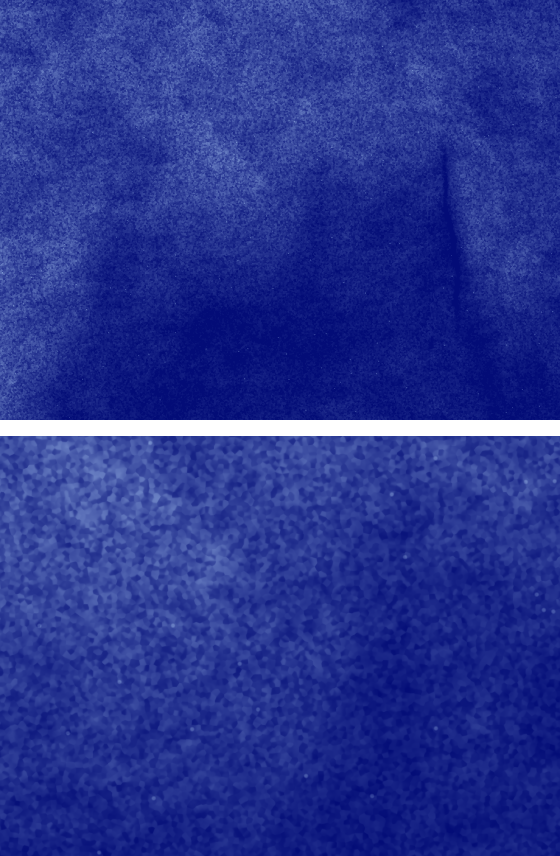
Top: the whole. Bottom: its middle third, enlarged.
Write a WebGL 2 fragment shader that draws this texture.

```glsl
#version 300 es
precision highp float;

uniform vec2 u_resolution;
out vec4 fragColor;

// Pigment ramp
const vec3 DEEP_BLUE = vec3(0.03, 0.07, 0.48);
const vec3 PALE_BLUE = vec3(0.34, 0.42, 0.71);
const float DARKEST = -0.06;
const float PALEST = 1.6;

// Feature sizes, as repeats per canvas height
const float PATCH_SCALE = 3.4;
const float GRAIN_SCALE = 270.0;
const float SPECK_SCALE = 75.0;
const vec2 DRIP_SCALE = vec2(15.0, 4.0);
const vec2 TROWEL_SCALE = vec2(9.0, 60.0);

// Feature strengths
const float BASE_TONE = 0.06;
const float PATCH_AMOUNT = 0.36;
const float DRIP_AMOUNT = 0.2;
const float TROWEL_AMOUNT = 0.13;
const float GRAIN_AMOUNT = 0.68;
const float CRACK_AMOUNT = 0.24;
const float SPECK_AMOUNT = 0.5;
const float SPECK_SHARE = 0.025;
const float CELL_SHARPNESS = 6.0;
const int PATCH_LAYERS = 6;

vec3 hash3(vec2 cell) {
    vec3 h = fract(cell.xyx * vec3(0.1031, 0.1030, 0.0973));
    h += dot(h, h.yxz + 33.33);
    return fract((h.xxy + h.yzz) * h.zyx);
}

// Cellular noise with blended cell values, centred on zero
float cellular(vec2 p) {
    vec2 cell = floor(p), local = p - cell;
    float sum = 0.0, total = 0.0;
    for (int j = -1; j <= 1; j++) {
        for (int i = -1; i <= 1; i++) {
            vec2 offset = vec2(i, j);
            vec3 h = hash3(cell + offset + 71.0);
            vec2 d = offset + h.xy - local;
            float weight = exp(-CELL_SHARPNESS * dot(d, d));
            sum += weight * h.z;
            total += weight;
        }
    }
    return sum / total - 0.5;
}

// Layered sines bend the patches into irregular outlines
vec2 bend(vec2 p) {
    vec2 w = sin(p.yx * vec2(7.0, 9.0) + vec2(0.4, 2.1));
    w += 0.6 * sin(p.yx * vec2(19.0, 17.0) + 2.0 * w.yx);
    return w + 0.4 * sin(p.yx * vec2(43.0, 47.0) + 2.0 * w);
}

float mottling(vec2 p) {
    const mat2 TURN = mat2(0.8, 0.6, -0.6, 0.8);
    float sum = 0.0, strength = 1.0;
    p *= PATCH_SCALE;
    for (int i = 0; i < PATCH_LAYERS; i++) {
        sum += strength * cellular(p);
        p = TURN * p * 2.05 + 5.3;
        strength *= 0.76;
    }
    return sum;
}

// Signed horizontal distance to the long crack, in canvas widths
float crackOffset(vec2 uv) {
    float path = 0.79 + 0.07 * (0.67 - uv.y);
    path += 0.004 * sin(uv.y * 21.0) + 0.002 * sin(uv.y * 57.0 + 1.0);
    return uv.x - path;
}

// Worn light plaster above, saturated pigment below
float broadTone(vec2 uv, vec2 warp, float side) {
    float rightSide = smoothstep(-0.01, 0.07, side);
    float edge = 0.41 + 0.13 * smoothstep(0.42, 0.62, uv.x);
    edge -= 0.36 * rightSide + 0.42 * smoothstep(0.26, 0.0, uv.x);
    float tone = 0.5 * smoothstep(-0.2, 0.28, uv.y - edge + 0.03 * warp.y);
    vec2 stain = (uv - vec2(0.19, 0.68)) / vec2(0.13, 0.11);
    tone -= 0.1 * exp(-dot(stain, stain));
    tone += 0.14 * exp(-uv.x * 14.0);
    return BASE_TONE + tone - 0.1 * rightSide;
}

void main() {
    vec2 uv = gl_FragCoord.xy / u_resolution;
    vec2 p = gl_FragCoord.xy / u_resolution.y;
    vec2 warp = bend(p);
    float side = crackOffset(uv);

    // Large tones, patches, drips and trowel marks
    float tone = broadTone(uv, warp, side);
    float worn = 0.4 + 1.1 * clamp(tone, 0.0, 0.55);
    vec2 bent = p + 0.025 * warp;
    tone += worn * PATCH_AMOUNT * mottling(bent);
    tone += worn * DRIP_AMOUNT * cellular(bent * DRIP_SCALE + 11.0);
    tone += worn * TROWEL_AMOUNT * cellular((p + 0.006 * warp) * TROWEL_SCALE);

    // Crack with a faint shadow
    float reach = smoothstep(0.18, 0.32, uv.y) * smoothstep(0.7, 0.58, uv.y);
    float crack = exp(-pow(side / 0.004, 2.0)) + 0.25 * exp(-pow(side / 0.014, 2.0));
    tone -= CRACK_AMOUNT * reach * crack;

    // Fine grain, rougher where the surface is worn
    float grain = cellular(p * GRAIN_SCALE) + 0.35 * cellular(p.yx * GRAIN_SCALE * 0.5);
    tone += GRAIN_AMOUNT * (0.3 + 0.9 * clamp(tone, 0.0, 0.8)) * grain;

    // Sparse pale specks
    vec2 speckCell = floor(p * SPECK_SCALE);
    vec3 h = hash3(speckCell + 313.0);
    float d = length(fract(p * SPECK_SCALE) - 0.2 - 0.6 * h.xy);
    tone += SPECK_AMOUNT * step(1.0 - SPECK_SHARE, h.z) * smoothstep(0.18, 0.05, d);

    fragColor = vec4(mix(DEEP_BLUE, PALE_BLUE, clamp(tone, DARKEST, PALEST)), 1.0);
}
```
